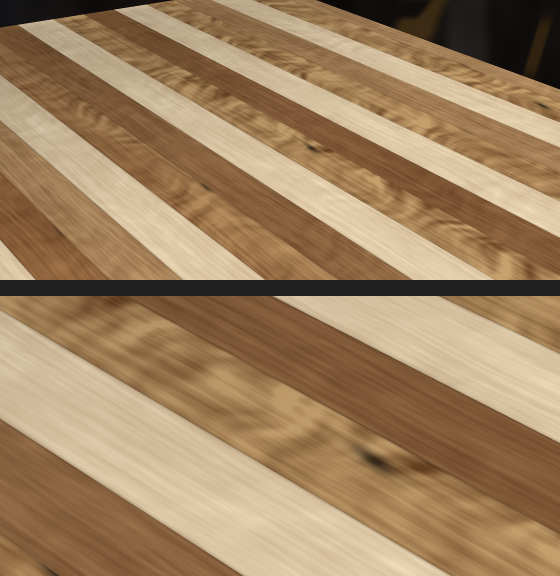
Top, the full canvas; bottom, a detail of the centre.
A Shadertoy shader for this texture:

```glsl
// Striped butcher-block board of maple and figured cherry, seen in perspective against a dark room.

const vec3 MAPLE = vec3(0.81, 0.73, 0.605);
const vec3 CHERRY_DARK = vec3(0.46, 0.315, 0.19);
const vec3 CHERRY_PALE = vec3(0.63, 0.495, 0.34);
const vec3 FIGURED = vec3(0.61, 0.475, 0.31);
const vec3 STAIN = vec3(0.56, 0.43, 0.29);   // tint of dark grain
const vec3 ROOM = vec3(0.06, 0.05, 0.045);
const vec3 OCHRE = vec3(0.27, 0.19, 0.08);

const vec2 VANISH = vec2(1.667, 1.026);      // offset from the vanishing point
const float MAPLE_END = 0.36;                // plank seams within one repeat
const float CHERRY_END = 0.68;
const float RIGHT_EDGE = -0.54;

float hash1(float n) {
    return fract(sin(n * 12.9898 + 4.1) * 43758.5);
}

vec2 gradient(vec2 cell) {
    float a = 6.2832 * fract(sin(dot(cell, vec2(127.1, 311.7))) * 43758.5);
    return vec2(cos(a), sin(a));
}

// Gradient noise, roughly -0.7 to 0.7
float noise(vec2 p) {
    vec2 i = floor(p), f = p - i;
    vec2 s = f * f * f * (f * (f * 6.0 - 15.0) + 10.0);
    vec2 e = vec2(1.0, 0.0);
    float low = mix(dot(gradient(i), f), dot(gradient(i + e.xy), f - e.xy), s.x);
    float high = mix(dot(gradient(i + e.yx), f - e.yx), dot(gradient(i + 1.0), f - 1.0), s.x);
    return mix(low, high, s.y);
}

float fbm(vec2 p) {
    float sum = 0.0, amp = 0.6;
    for (int i = 0; i < 3; i++) {
        sum += amp * noise(p);
        p = p * 2.03 + 7.3;
        amp *= 0.5;
    }
    return sum;
}

// Board plane: x counts repeats across, y runs along the planks (1 at the far end)
vec2 boardPlane(vec2 view) {
    vec2 p = view + VANISH;
    float q = p.x / p.y;
    return vec2((2.506 - q) / 0.405, 1.388 / p.y - 0.158 * q);
}

// Bars of curl running across a plank, bent and broken by noise
float curl(vec2 p, float seed) {
    float bend = 0.022 * noise(vec2(p.x * 4.0 + seed, p.y * 14.0));
    float along = p.y + bend + 0.02 * p.x;
    float bars = noise(vec2(p.x * 3.5 + seed, along * 75.0));
    float fine = noise(vec2(p.x * 7.0 - seed, along * 140.0));
    float patches = smoothstep(-0.3, 0.35, noise(vec2(p.x * 3.0, p.y * 9.0) + seed));
    return (bars + 0.5 * fine) * mix(0.4, 1.25, patches);
}

// Dark speck on some cherry planks
float knot(vec2 p, float id, float repeatIndex) {
    vec2 centre = vec2(repeatIndex + 0.45 + 0.45 * hash1(id), 0.46 + 0.25 * hash1(id + 9.0));
    vec2 d = (p - centre) / vec2(0.025, 0.007);
    d.y += 0.5 * d.x;
    return step(0.4, hash1(id + 3.0)) * exp(-dot(d, d));
}

vec3 plank(vec2 p) {
    float repeatIndex = floor(p.x), f = p.x - repeatIndex;
    float kind = step(MAPLE_END, f) + step(CHERRY_END, f);
    float id = repeatIndex * 3.0 + kind;
    float seed = id * 17.3;

    // Base tone and strength of the curl for each kind of wood
    float tone = 0.5 + 0.5 * cos((id + 1.0) * 0.5236);
    vec3 cherry = mix(CHERRY_DARK, CHERRY_PALE, tone);
    float fade = smoothstep(3.5, 2.2, p.x);
    vec3 figured = mix(CHERRY_DARK * 1.1, FIGURED, fade);
    vec3 col = kind < 0.5 ? MAPLE : kind < 1.5 ? cherry : figured;
    float figure = kind < 0.5 ? 0.13 : kind < 1.5 ? 0.22 : mix(0.2, 0.95, fade);

    // Straight fibres, broad blotches and curl
    float wave = 0.06 * noise(p * vec2(2.0, 9.0) + seed);
    float fibre = noise(vec2((p.x + wave) * 42.0, p.y * 9.0) + seed);
    float pores = noise(vec2(p.x * 90.0, p.y * 60.0) + seed);
    float blotch = fbm(vec2(p.x * 3.0, p.y * 8.0) + seed);
    float contrast = kind < 0.5 ? 0.16 : 0.36;
    float depth = contrast * (fibre + 0.6 * pores + 1.1 * blotch) + figure * curl(p, seed);
    col *= mix(vec3(1.0), STAIN, clamp(depth, -0.4, 0.9));

    // Knots and glue seams
    col *= 1.0 - 0.65 * step(0.5, kind) * knot(p, id, repeatIndex);
    float seam = min(min(f, 1.0 - f), min(abs(f - MAPLE_END), abs(f - CHERRY_END)));
    return col * (1.0 - 0.12 * smoothstep(0.012, 0.0, seam));
}

// One out-of-focus bar, tilted by lean
float blurBar(vec2 p, vec2 centre, vec2 size, float lean) {
    vec2 d = p - centre;
    d.x += lean * d.y;
    d = smoothstep(size * 1.4, size * 0.6, abs(d));
    return d.x * d.y;
}

vec3 room(vec2 view) {
    vec3 col = ROOM * (1.0 + 0.8 * noise(view * vec2(7.0, 4.0)));
    col += vec3(0.01, 0.015, 0.03) * smoothstep(0.3, 0.0, view.x);
    col = mix(col, OCHRE, 0.8 * blurBar(view, vec2(1.5, 0.06), vec2(0.07, 0.1), 0.4));
    col = mix(col, ROOM, blurBar(view, vec2(1.47, 0.03), vec2(0.05, 0.035), 0.8));
    col += 0.06 * blurBar(view, vec2(1.67, 0.1), vec2(0.07, 0.16), 0.0);
    return mix(col, OCHRE * 0.7, blurBar(view, vec2(1.92, 0.17), vec2(0.022, 0.1), 0.3));
}

vec3 scene(vec2 view) {
    vec2 p = boardPlane(view);
    if (p.y > 1.0 || p.x < RIGHT_EDGE) return room(view);
    float sheen = mix(0.86, 1.08, smoothstep(0.0, 1.3, 0.45 * view.x + view.y));
    float rim = smoothstep(0.02, 0.0, min(1.0 - p.y, p.x - RIGHT_EDGE));
    return plank(p) * sheen * (1.0 + 0.1 * rim);
}

void mainImage(out vec4 fragColor, in vec2 fragCoord) {
    vec3 sum = vec3(0.0);
    // Nine samples smooth every edge; view is 2 wide, 1 high, measured down from the top
    for (int i = 0; i < 9; i++) {
        vec2 offset = (vec2(i % 3, i / 3) - 1.0) / 3.0;
        vec2 uv = (fragCoord + offset) / iResolution.xy;
        sum += scene(vec2(2.0 * uv.x, 1.0 - uv.y));
    }
    fragColor = vec4(clamp(sum / 9.0, 0.0, 1.0), 1.0);
}
```
